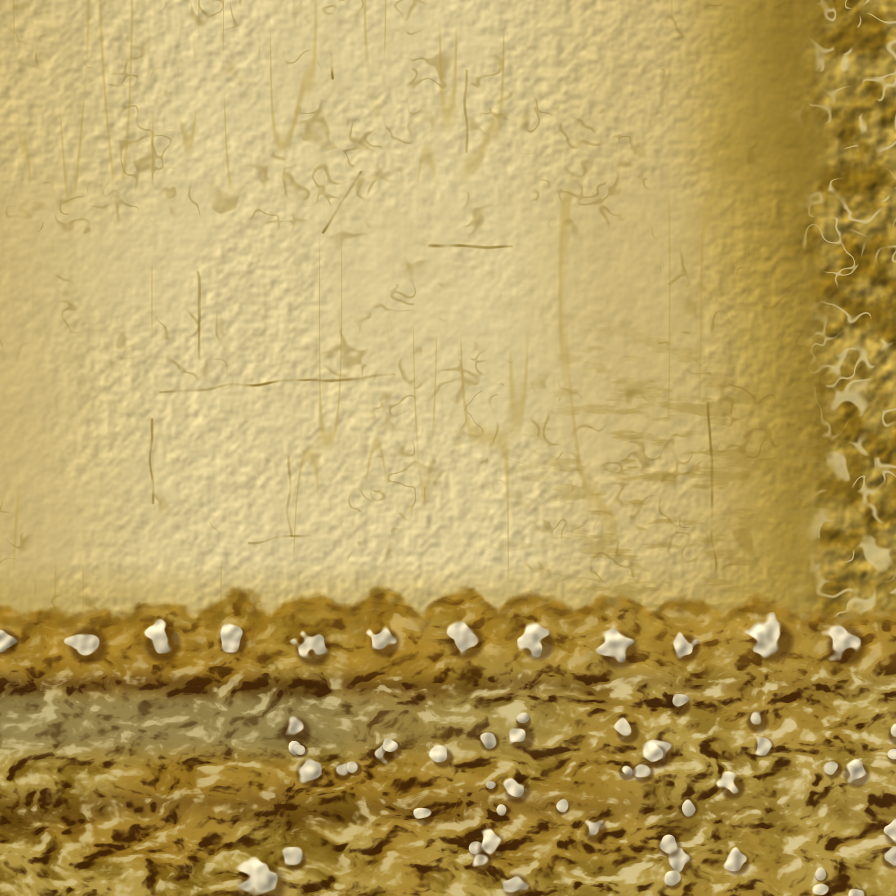
Reproduce this texture procedurally as a WebGL 2 fragment shader.

```glsl
#version 300 es
precision highp float;
// Worn gilded panel with a scratched plate, a scalloped pearl border and a rough encrusted base.
uniform vec2 u_resolution;
out vec4 fragColor;

const vec3 CREAM = vec3(0.87, 0.80, 0.59);
const vec3 SAND = vec3(0.79, 0.70, 0.45);
const vec3 GOLD = vec3(0.70, 0.59, 0.27);
const vec3 OCHRE = vec3(0.63, 0.47, 0.13);
const vec3 BRONZE = vec3(0.48, 0.37, 0.09);
const vec3 UMBER = vec3(0.21, 0.10, 0.01);
const vec3 SAGE = vec3(0.57, 0.51, 0.32);
const vec3 PEARL = vec3(0.92, 0.87, 0.73);
const float PEARL_STEP = 0.0845;
const float PEARL_START = 0.007;
const float PEARL_LINE = 0.285;
const float BORDER_TOP = 0.316;
const float BORDER_BASE = 0.233;
const float GRAIN = 0.42;
const int LOOSE_PEARLS = 46;

// Scratches as start and end points
const vec4 SCRATCHES[10] = vec4[10](
  vec4(0.22, 0.695, 0.222, 0.60), vec4(0.18, 0.563, 0.44, 0.582),
  vec4(0.79, 0.55, 0.797, 0.36), vec4(0.168, 0.53, 0.172, 0.44),
  vec4(0.323, 0.49, 0.323, 0.40), vec4(0.371, 0.94, 0.374, 0.915),
  vec4(0.48, 0.727, 0.57, 0.724), vec4(0.52, 0.92, 0.52, 0.83),
  vec4(0.405, 0.81, 0.36, 0.74), vec4(0.28, 0.396, 0.345, 0.401));

float hash(vec2 p) {
  return fract(sin(dot(p, vec2(127.1, 311.7))) * 43758.5);
}

float noise(vec2 p) {
  vec2 i = floor(p), f = fract(p);
  f = f * f * (3.0 - 2.0 * f);
  return mix(mix(hash(i), hash(i + vec2(1, 0)), f.x),
             mix(hash(i + vec2(0, 1)), hash(i + vec2(1, 1)), f.x), f.y);
}

float fbm(vec2 p) {
  float sum = 0.0, amp = 0.53;
  for (int i = 0; i < 4; i++) {
    sum += amp * noise(p);
    p = mat2(1.6, 1.2, -1.2, 1.6) * p + 7.3;
    amp *= 0.5;
  }
  return sum;
}

// Signed light on a bumpy surface, lit from the upper left
float relief(vec2 p) {
  return noise(p) - noise(p + vec2(-0.45, 0.5));
}

// Short curling lines along the mid level of warped noise
float curls(vec2 p) {
  p += 1.2 * vec2(noise(p * 0.8), noise(p * 0.8 + 31.0));
  float line = smoothstep(0.72, 0.98, 1.0 - abs(2.0 * noise(p) - 1.0));
  return line * smoothstep(0.35, 0.65, noise(p * 0.9 + 12.0));
}

float segment(vec2 p, vec2 a, vec2 b) {
  vec2 d = b - a;
  return length(p - a - d * clamp(dot(p - a, d) / dot(d, d), 0.0, 1.0));
}

// Smooth metal plate: horizontal sheen, grain and scratches
vec3 plate(vec2 p) {
  float shade = p.x + 0.06 * (p.y - 0.6) + 0.06 * (fbm(p * 6.0) - 0.5);
  vec3 col = mix(SAND, CREAM, 0.85 * smoothstep(-0.05, 0.25, shade));
  col = mix(col, SAND, smoothstep(0.52, 0.76, shade));
  col = mix(col, GOLD, smoothstep(0.74, 0.86, shade));
  col = mix(col, BRONZE, 0.55 * smoothstep(0.82, 0.92, shade));
  col = mix(col, GOLD, 0.4 * smoothstep(0.38, 0.33, p.y));
  float patchy = 0.5 + 0.8 * smoothstep(0.35, 0.65, fbm(p * 7.0 + 4.0));
  float grain = 0.30 * relief(p * 110.0) + 0.24 * relief(p * 200.0) + 0.16 * (fbm(p * vec2(90.0, 14.0)) - 0.5);
  col *= 1.0 + GRAIN * patchy * grain + 0.05 * (fbm(p * 50.0) - 0.5);
  float streak = smoothstep(0.52, 0.72, fbm(p * vec2(30.0, 105.0)));
  col = mix(col, GOLD * 0.92, 0.6 * streak * smoothstep(0.5, 0.75, p.x) * smoothstep(0.7, 0.5, p.y));
  // Faint pits and hairlines everywhere
  col = mix(col, BRONZE, 0.30 * curls(p * 65.0 + 9.0) * smoothstep(0.50, 0.65, fbm(p * 13.0)));
  float hairline = smoothstep(0.90, 1.0, 1.0 - abs(2.0 * noise(p * vec2(38.0, 3.0)) - 1.0));
  col = mix(col, GOLD, 0.4 * hairline * smoothstep(0.45, 0.7, noise(p * vec2(16.0, 12.0))));
  for (int i = 0; i < 10; i++) {
    vec4 s = SCRATCHES[i];
    float d = segment(p + 0.006 * (noise(p * 35.0) - 0.5), s.xy, s.zw);
    col = mix(col, BRONZE, 0.75 * smoothstep(0.0024, 0.0003, d) * noise(p * 70.0));
  }
  // Etched filigree along the right side
  float etched = smoothstep(0.885, 0.945, p.x + 0.07 * (fbm(p * 18.0) - 0.5));
  vec3 filigree = mix(BRONZE, GOLD * 0.95, smoothstep(0.3, 0.7, fbm(p * 40.0)));
  filigree *= 1.0 + 0.55 * relief(p * 85.0) + 0.3 * relief(p * 170.0);
  filigree = mix(filigree, CREAM, 0.8 * curls(p * 62.0 + 5.0));
  return mix(col, filigree, 0.9 * etched);
}

// Encrusted ground: fine warped flakes with lit and dark sides
vec3 ground(vec2 p) {
  vec2 q = p * vec2(36.0, 58.0);
  q += 1.8 * vec2(fbm(q * 0.5), fbm(q * 0.5 + 19.0));
  float n = fbm(q);
  float lit = n - fbm(q + vec2(-0.3, 0.4)) + 0.13 * relief(p * vec2(105.0, 130.0)) + 0.08 * relief(p * 210.0);
  vec3 col = mix(BRONZE, GOLD, smoothstep(0.3, 0.65, n));
  col = mix(col, OCHRE, 0.6 * smoothstep(0.4, 0.6, fbm(p * vec2(9.0, 15.0))));
  float sage = smoothstep(0.14, 0.18, p.y) * smoothstep(0.245, 0.21, p.y) * smoothstep(0.8, 0.25, p.x);
  col = mix(col, SAGE, 0.8 * sage);
  float rightness = smoothstep(0.3, 0.9, p.x);
  col = mix(col, GOLD, 0.45 * rightness);
  float seams = exp(-pow((p.y - BORDER_BASE - 0.03 * (n - 0.5)) / 0.012, 2.0))
              + 0.7 * exp(-pow((p.y - 0.095 - 0.05 * (n - 0.5)) / 0.016, 2.0));
  float dark = 0.85 * smoothstep(0.03, 0.28, -lit) + 0.5 * seams * (1.0 - 0.7 * rightness);
  col = mix(col, UMBER, clamp(dark * (1.0 - 0.45 * sage), 0.0, 0.85));
  return mix(col, CREAM, (0.65 + 0.2 * rightness) * smoothstep(0.05, 0.27, lit));
}

// Chipped pearl with a dark socket and a bright upper left side
vec3 addPearl(vec3 col, vec2 p, vec2 centre, float r) {
  vec2 d = p - centre;
  float dist = length(d) + r * 1.1 * (noise(p * 95.0) - 0.5);
  col = mix(col, UMBER, 0.5 * smoothstep(r * 1.4, r * 0.9, length(d - r * vec2(0.25, -0.3))));
  float light = 0.92 + 0.15 * dot(d, vec2(-0.7, 0.7)) / r + 0.45 * relief(p * 115.0);
  return mix(col, PEARL * light, 0.95 * smoothstep(r, r * 0.7, dist));
}

void main() {
  vec2 p = gl_FragCoord.xy / u_resolution;

  // Scalloped border over the plate
  float arch = abs(cos(3.14159 * (p.x - PEARL_START) / PEARL_STEP));
  float reach = smoothstep(0.08, 0.28, p.x) * smoothstep(0.98, 0.8, p.x);
  float top = BORDER_TOP + 0.022 * arch * reach + 0.028 * (fbm(p * 38.0) - 0.5);
  vec3 base = ground(p);
  float border = smoothstep(BORDER_BASE, BORDER_BASE + 0.04, p.y);
  base = mix(base, OCHRE * (0.75 + 0.6 * fbm(p * 50.0)), 0.4 * border);
  float rim = smoothstep(0.012, 0.003, abs(p.y - top + 0.008));
  base = mix(base, OCHRE * (0.9 + 0.5 * relief(p * 80.0)), 0.5 * rim);
  vec3 col = mix(base, plate(p), smoothstep(top - 0.006, top + 0.006, p.y));

  // Row of set pearls
  for (int i = 0; i < 12; i++) {
    float k = float(i), h = hash(vec2(k, 3.0));
    vec2 centre = vec2(PEARL_START + k * PEARL_STEP, PEARL_LINE) + 0.012 * vec2(h - 0.5, hash(vec2(k, 8.0)) - 0.5);
    col = addPearl(col, p, centre, 0.012 + 0.008 * h);
  }
  // Loose pearls, denser to the right
  for (int i = 0; i < LOOSE_PEARLS; i++) {
    float k = float(i);
    float x = 1.0 - 0.7 * pow(hash(vec2(k, 21.0)), 1.3);
    float y = 0.22 * hash(vec2(k, 34.0));
    col = addPearl(col, p, vec2(x, y), 0.006 + 0.008 * hash(vec2(k, 55.0)));
  }
  col = addPearl(col, p, vec2(0.287, 0.017), 0.022);
  fragColor = vec4(clamp(col, 0.0, 1.0), 1.0);
}
```
